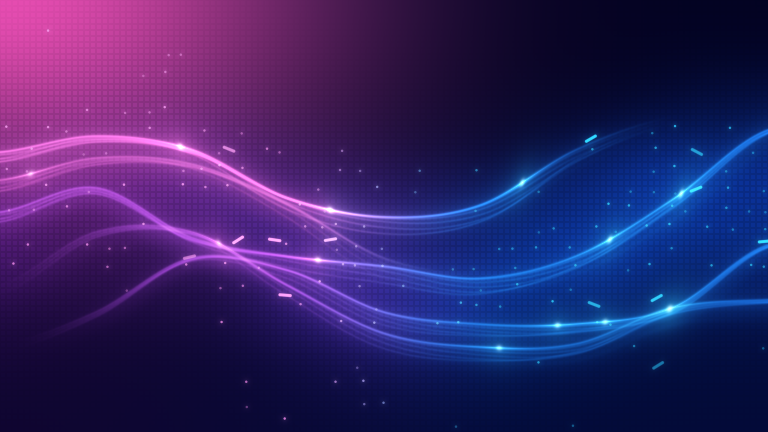
This background is drawn by a Shadertoy shader. Its source:

```glsl
const float ASPECT = 16.0 / 9.0;
const vec3 PINK = vec3(1.0, 0.36, 0.86);
const vec3 ORCHID = vec3(0.62, 0.24, 0.86);
const vec3 AZURE = vec3(0.10, 0.46, 1.0);
const vec3 CYAN = vec3(0.15, 0.78, 1.0);

// Ribbon heights at nine even steps across the canvas
const float CREST[9] = float[9](.648, .685, .653, .542, .498, .525, .653, .729, .741);
const float VEIL[9] = float[9](.583, .634, .620, .528, .403, .363, .380, .440, .520);
const float MIDDLE[9] = float[9](.509, .565, .450, .407, .384, .356, .407, .537, .699);
const float LOWER[9] = float[9](.201, .278, .403, .375, .278, .250, .250, .287, .433);
const float TROUGH[9] = float[9](.340, .463, .463, .340, .229, .197, .204, .287, .306);

vec2 hash2(vec2 p) {
    p = vec2(dot(p, vec2(127.1, 311.7)), dot(p, vec2(269.5, 183.3)));
    return fract(sin(p) * 43758.5);
}

float gradientNoise(vec2 p) {
    vec2 i = floor(p), f = fract(p), w = f * f * (3.0 - 2.0 * f);
    vec2 e = vec2(1.0, 0.0);
    float a = dot(hash2(i) * 2.0 - 1.0, f);
    float b = dot(hash2(i + e) * 2.0 - 1.0, f - e);
    float c = dot(hash2(i + e.yx) * 2.0 - 1.0, f - e.yx);
    float d = dot(hash2(i + 1.0) * 2.0 - 1.0, f - 1.0);
    return mix(mix(a, b, w.x), mix(c, d, w.x), w.y);
}

float bell(float x, float width) {
    return exp(-x * x / (width * width));
}

vec3 screen(vec3 base, vec3 light) {
    return base + light * (1.0 - min(base, 1.0));
}

// Catmull-Rom curve through the knots
float curve(float knots[9], float u) {
    float s = clamp(u, 0.0, 1.0) * 8.0;
    int i = min(int(s), 7);
    float f = s - float(i);
    float a = knots[max(i - 1, 0)], b = knots[i];
    float c = knots[i + 1], d = knots[min(i + 2, 8)];
    return b + 0.5 * f * (c - a + f * (2.0 * a - 5.0 * b + 4.0 * c - d
        + f * (3.0 * (b - c) + d - a)));
}

// Density of the flowing zone: 1 on its centre line
float flowBand(vec2 p, float width) {
    float u = p.x / ASPECT;
    return bell(p.y - 0.5 * (curve(CREST, u) + curve(TROUGH, u)), width);
}

vec3 backdrop(vec2 p) {
    float u = p.x / ASPECT;
    vec3 top = mix(vec3(0.08, 0.04, 0.19), vec3(0.008, 0.008, 0.13), smoothstep(0.3, 0.75, u));
    vec3 bottom = mix(vec3(0.055, 0.02, 0.19), vec3(0.01, 0.04, 0.22), smoothstep(0.0, 0.7, u));
    vec3 col = mix(bottom, top, smoothstep(0.1, 0.9, p.y));
    col = screen(col, vec3(0.89, 0.27, 0.62) * bell(p.x, 0.70) * bell(1.0 - p.y, 0.42));
    vec3 mist = mix(vec3(0.20, 0.05, 0.36), vec3(0.24, 0.13, 0.56), smoothstep(0.1, 0.45, u));
    mist = mix(mist, vec3(0.04, 0.23, 0.68), smoothstep(0.42, 0.7, u));
    float cloud = 0.75 + 0.3 * gradientNoise(p * vec2(3.0, 6.0));
    return screen(col, mist * cloud * flowBand(p, 0.22));
}

// Bundle of threads with a soft sheet beneath and three bright sparks
vec3 ribbon(vec2 p, float knots[9], vec3 warm, vec2 span, vec3 sparks, float spread) {
    float u = p.x / ASPECT;
    float slope = (curve(knots, u + 0.005) - curve(knots, u - 0.005)) / (0.01 * ASPECT);
    float stretch = sqrt(1.0 + slope * slope);
    float d = (p.y - curve(knots, u)) / stretch;
    vec3 tint = mix(warm, AZURE, smoothstep(0.34, 0.64, u));

    float light = 0.75 * bell(d, 0.0032) + 0.32 * exp(-abs(d) / 0.022);
    for (int i = 1; i < 6; i++) {
        float k = float(i);
        float offset = spread * k / 5.0 * (0.55 + 0.45 * sin(u * 8.0 + k * 0.7));
        light += 0.26 * bell(d + offset, 0.0028);
    }
    float silk = 0.7 + 0.6 * gradientNoise(vec2(u * 5.0, d * 90.0));
    light += 0.24 * silk * smoothstep(-2.0 * spread, 0.0, d) * smoothstep(0.004, -0.004, d);
    vec3 glow = tint * light;

    vec3 sparkTint = mix(PINK, CYAN, smoothstep(0.38, 0.5, u));
    for (int i = 0; i < 3; i++) {
        float along = (u - sparks[i]) * ASPECT * stretch;
        float r = length(vec2(along, d));
        float streak = exp(-abs(along) / 0.05 - abs(d) / 0.004);
        glow += sparkTint * (0.7 * streak + 0.4 * exp(-r / 0.03));
        glow += vec3(0.7) * (bell(r, 0.007) + 0.5 * streak * streak);
    }
    float fade = smoothstep(span.x - 0.15, span.x + 0.15, u);
    return glow * fade * (1.0 - smoothstep(span.y - 0.15, span.y + 0.15, u));
}

// One glowing bar per chosen cell; zero length gives a round dot
vec3 scatter(vec2 p, float size, float halfLength, float radius, float density) {
    vec2 cell = floor(p / size);
    vec2 rnd = hash2(cell + 17.0), look = hash2(cell + 53.0);
    vec2 centre = (cell + 0.25 + 0.5 * rnd) * size;
    vec2 q = p - centre;
    float angle = mix(-0.5, 0.6, look.y);
    float along = dot(q, vec2(cos(angle), sin(angle)));
    q -= clamp(along, -halfLength, halfLength) * vec2(cos(angle), sin(angle));
    float d = length(q);
    float shown = step(look.x, density * flowBand(centre, 0.24));
    float core = 1.0 - smoothstep(radius * 0.5, radius * 1.5, d);
    vec3 tint = mix(vec3(1.0, 0.55, 0.95), CYAN, smoothstep(0.35, 0.65, centre.x / ASPECT));
    return tint * shown * mix(0.4, 1.0, rnd.y) * (core + 0.25 * exp(-d / (radius * 1.8)));
}

void mainImage(out vec4 fragColor, in vec2 fragCoord) {
    vec2 p = fragCoord / iResolution.xy * vec2(ASPECT, 1.0);
    vec3 col = backdrop(p);

    // Fine mesh over the flowing zone
    vec2 mesh = abs(fract(p * 72.0) - 0.5);
    col *= 1.0 - 0.18 * smoothstep(0.25, 0.5, max(mesh.x, mesh.y)) * flowBand(p, 0.36);

    // Ribbons, back to front
    col = screen(col, 0.55 * ribbon(p, TROUGH, ORCHID, vec2(0.12, 1.3), vec3(0.285, 0.65, 0.872), 0.035));
    col = screen(col, 0.60 * ribbon(p, LOWER, ORCHID, vec2(0.16, 1.3), vec3(0.726, 0.788, 0.872), 0.030));
    col = screen(col, 0.50 * ribbon(p, VEIL, PINK, vec2(-0.2, 0.48), vec3(0.04, 0.7, 0.9), 0.045));
    col = screen(col, 0.70 * ribbon(p, MIDDLE, ORCHID, vec2(-0.2, 1.3), vec3(0.414, 0.794, 0.887), 0.040));
    col = screen(col, 0.85 * ribbon(p, CREST, PINK, vec2(-0.2, 0.74), vec3(0.235, 0.43, 0.68), 0.040));

    // Drifting dots and bars
    col = screen(col, 0.7 * scatter(p, 0.045, 0.0, 0.0028, 0.4));
    col = screen(col, 0.9 * scatter(p + 0.31, 0.13, 0.0, 0.004, 0.0));
    col = screen(col, scatter(p, 0.12, 0.012, 0.0035, 0.35));
    fragColor = vec4(clamp(col, 0.0, 1.0), 1.0);
}
```
